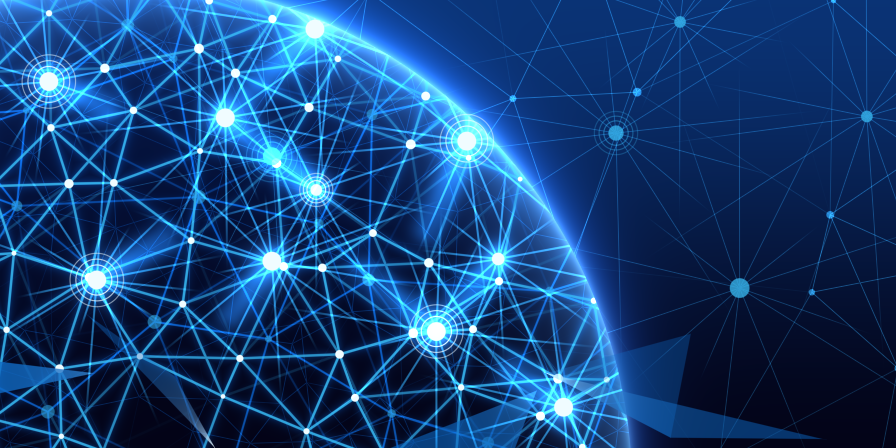
Give the GLSL for this background, as a WebGL 1 fragment shader.

```glsl
precision highp float;
uniform vec2 u_resolution;

const vec2 GLOBE_CENTER = vec2(0.273, -0.094);
const float GLOBE_RADIUS = 1.138;
const float TAU = 6.28319;
const float SPOKES = 14.0;
const float LINE = 0.0028;
const float HAIR = 0.0008;
const vec3 NIGHT = vec3(0.01, 0.012, 0.09);
const vec3 SKY = vec3(0.04, 0.20, 0.46);
const vec3 DEEP = vec3(0.015, 0.075, 0.25);
const vec3 BLUE = vec3(0.04, 0.40, 0.76);
const vec3 CYAN = vec3(0.22, 0.73, 0.95);
const vec3 WHITE = vec3(0.94, 0.99, 1.0);
const vec3 RIM_LIGHT = vec3(0.26, 0.54, 0.82);
const vec3 RIM_HALO = vec3(0.10, 0.32, 0.72);

float hash(vec2 p) { return fract(sin(dot(p, vec2(127.1, 311.7))) * 43758.5453); }

float stroke(float d, float width) {
  float soft = 0.75 / u_resolution.y;
  return 1.0 - smoothstep(width - soft, width + soft, d);
}

float segment(vec2 p, vec2 a, vec2 b) {
  vec2 ab = b - a;
  return length(p - a - ab * clamp(dot(p - a, ab) / dot(ab, ab), 0.0, 1.0));
}

vec2 nodeAt(vec2 cell, float seed) {
  return cell + 0.5 + 0.72 * (vec2(hash(cell + seed), hash(cell + seed + 17.3)) - 0.5);
}

// x: crisp line, y: halo
vec2 link(vec2 q, vec2 a, vec2 b, float scale, float width) {
  float d = segment(q, a, b) * scale;
  return (1.0 - smoothstep(1.15, 1.8, distance(a, b))) * vec2(stroke(d, width), exp(-d / (width * 3.0)));
}

// Jittered grid of linked nodes: x lines, y halo, z dots
vec3 mesh(vec2 p, float scale, float seed, float width, float dotSize) {
  vec2 q = mat2(0.94, 0.34, -0.34, 0.94) * p / scale + seed;
  vec2 cell = floor(q);
  vec2 home = nodeAt(cell, seed);
  vec2 lines = vec2(0.0);
  float dots = 0.0;
  for (int j = -1; j <= 1; j++) {
    for (int i = -1; i <= 1; i++) {
      vec2 o = vec2(float(i), float(j));
      vec2 node = nodeAt(cell + o, seed);
      float radius = dotSize * mix(0.6, 1.3, hash(cell + o + 5.7));
      dots = max(dots, stroke(distance(q, node) * scale, radius));
      if (i != 0 || j != 0) lines = max(lines, link(q, home, node, scale, width));
      // Diagonals between side neighbours can cross this cell
      if (i != 0 && j != 0) lines = max(lines, link(q, nodeAt(cell + vec2(o.x, 0.0), seed),
        nodeAt(cell + vec2(0.0, o.y), seed), scale, width));
    }
  }
  return vec3(lines, dots);
}

// Straight rays of random angle and reach
float spokes(vec2 d, vec2 seed, float reach, float width) {
  float a = atan(d.y, d.x) / TAU * SPOKES;
  float id = floor(a);
  float jitter = 0.6 * (hash(vec2(id, seed.x * 91.0)) - 0.5);
  float away = length(d) * abs(sin((fract(a) - 0.5 - jitter) / SPOKES * TAU));
  float end = reach * mix(0.3, 1.0, hash(vec2(id, seed.y * 57.0)));
  return stroke(away, width) * (1.0 - smoothstep(end * 0.5, end, length(d)));
}

float ringSet(float r, float size) {
  float sum = 0.0;
  for (int i = 0; i < 3; i++)
    sum += stroke(abs(r - size * (1.6 + 0.62 * float(i))), 0.0012) * (0.95 - 0.2 * float(i));
  return sum;
}

// Glowing hub with a soft beam
void hub(inout vec3 col, vec2 p, vec2 c, float size, vec2 beam, float rings, float mask) {
  vec2 d = p - c;
  float r = length(d);
  float ray = segment(d, vec2(0.0), beam) / 0.036;
  col += vec3(0.12, 0.46, 0.8) * exp(-ray * ray - r * 3.5) * mask;
  col += CYAN * 0.55 * spokes(d, c, 0.42, LINE * 0.8) * mask;
  col += vec3(0.2, 0.4, 0.6) * exp(-r / (size * 1.3));
  col = mix(col, WHITE, min(rings * ringSet(r, size) + stroke(r, size), 1.0));
}

// Flat node with hairline rays
void dimNode(inout vec3 col, vec2 p, vec2 c, float size, float rings) {
  float r = distance(p, c);
  col += CYAN * 0.3 * spokes(p - c, c, 0.65, HAIR);
  col = mix(col, CYAN, 0.75 * stroke(r, size) + 0.5 * rings * ringSet(r, size));
}

float side(vec2 p, vec2 a, vec2 b) {
  vec2 e = normalize(b - a);
  return dot(p - a, vec2(e.y, -e.x));
}

// Counterclockwise triangle, lit at its first corner
void shard(inout vec3 col, vec2 p, vec2 a, vec2 b, vec2 c, float alpha, float shine) {
  float d = max(side(p, a, b), max(side(p, b, c), side(p, c, a)));
  float lit = shine * exp(-distance(p, a) / 0.09);
  col = mix(col, mix(BLUE, WHITE, lit), max(alpha, lit) * stroke(d, 0.0));
}

void main() {
  vec2 p = gl_FragCoord.xy / u_resolution.y;
  float rim = distance(p, GLOBE_CENTER) - GLOBE_RADIUS;
  float inside = stroke(rim, 0.0);
  float high = mix(0.6, 1.0, smoothstep(-0.1, 0.8, p.y));
  // Sky with its thin network
  vec3 sky = mix(NIGHT, SKY, smoothstep(-0.05, 1.05, p.y));
  vec3 far = mesh(p, 0.33, 3.0, HAIR, 0.009);
  sky += CYAN * (0.4 * far.x + 0.55 * far.z);
  dimNode(sky, p, vec2(1.375, 0.703), 0.017, 1.0);
  dimNode(sky, p, vec2(1.651, 0.357), 0.022, 0.0);
  dimNode(sky, p, vec2(1.518, 0.951), 0.013, 0.0);
  dimNode(sky, p, vec2(1.935, 0.74), 0.013, 0.0);
  sky += RIM_HALO * high * exp(-max(rim, 0.0) / 0.05);
  // Globe with layered networks and rim light
  vec3 globe = mix(NIGHT, DEEP, smoothstep(0.0, 0.9, p.y));
  globe += RIM_LIGHT * high * exp(min(rim, 0.0) / 0.085);
  vec3 wide = mesh(p, 0.29, 23.0, LINE * 0.8, 0.012);
  vec3 web = mesh(p, 0.17, 37.0, LINE, 0.0085);
  float fine = mesh(p, 0.115, 11.0, HAIR, 0.0).x;
  globe += BLUE * (0.35 * fine + 0.65 * wide.x + 0.15 * wide.y + 0.4 * web.y);
  globe = mix(globe, CYAN, max(0.85 * web.x, 0.5 * wide.z));
  vec3 col = mix(sky, mix(globe, WHITE, web.z), inside);
  col += vec3(0.25, 0.35, 0.35) * high * exp(-abs(rim) / 0.012);
  // Shards of light
  shard(col, p, vec2(0.21, 0.167), vec2(-0.02, 0.195), vec2(-0.02, 0.118), 0.8, 0.2);
  shard(col, p, vec2(0.48, 0.0), vec2(0.39, 0.16), vec2(0.195, 0.297), 0.4, 1.0);
  shard(col, p, vec2(1.22, 0.167), vec2(1.497, 0.023), vec2(1.542, 0.255), 0.35, 0.2);
  shard(col, p, vec2(1.22, 0.167), vec2(1.497, 0.023), vec2(1.836, 0.02), 0.5, 1.0);
  shard(col, p, vec2(1.198, 0.128), vec2(0.846, -0.01), vec2(1.146, -0.01), 0.6, 0.2);
  // Landmark hubs
  dimNode(col, p, vec2(0.607, 0.651), 0.02, 1.0);
  hub(col, p, vec2(0.109, 0.818), 0.021, vec2(0.13, -0.06), 1.0, inside);
  hub(col, p, vec2(0.703, 0.935), 0.021, vec2(-0.2, -0.2), 0.0, inside);
  hub(col, p, vec2(0.503, 0.737), 0.021, vec2(0.18, -0.15), 0.0, inside);
  hub(col, p, vec2(1.042, 0.685), 0.021, vec2(-0.09, -0.2), 1.0, inside);
  hub(col, p, vec2(0.706, 0.576), 0.013, vec2(-0.09, 0.08), 1.0, inside);
  hub(col, p, vec2(0.216, 0.375), 0.021, vec2(0.15, 0.09), 1.0, inside);
  hub(col, p, vec2(0.607, 0.417), 0.021, vec2(-0.09, -0.12), 0.0, inside);
  hub(col, p, vec2(0.974, 0.26), 0.021, vec2(-0.17, 0.14), 1.0, inside);
  hub(col, p, vec2(1.112, 0.422), 0.014, vec2(-0.14, -0.16), 0.0, inside);
  hub(col, p, vec2(1.258, 0.091), 0.021, vec2(-0.12, 0.08), 0.0, inside);
  gl_FragColor = vec4(min(col, 1.0), 1.0);
}
```
